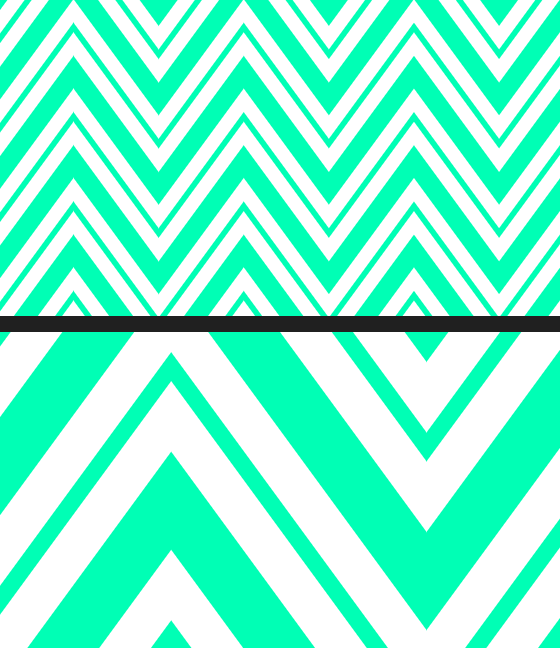
Top, the full canvas; bottom, a detail of the centre.
Write a Shadertoy shader that draws this pattern.

```glsl
// Green chevron stripes on white: thick and thin zigzag bands in alternation.

// Lengths are in canvas heights.
const vec3 PAPER = vec3(1.0);
const vec3 GREEN = vec3(0.0, 1.0, 0.71);
const float ZIGZAG_WIDTH = 0.5387;   // peak to peak
const float ZIGZAG_HEIGHT = 0.3676;  // valley to peak
const float BAND_SPACING = 0.2829;   // thick band to thick band
const float THICK_HEIGHT = 0.1035;   // measured vertically
const float THIN_HEIGHT = 0.0305;
const vec2 THICK_PEAK = vec2(0.7713, 0.4887);  // a peak on a thick band's midline

// Drop of the zigzag below its peak at horizontal offset x.
float zigzagDrop(float x) {
    float phase = fract(x / ZIGZAG_WIDTH + 0.5) - 0.5;
    return 2.0 * abs(phase) * ZIGZAG_HEIGHT;
}

// Signed vertical distance to the nearest repeat of a band centred on y = 0.
float bandDistance(float y, float height) {
    float nearest = (fract(y / BAND_SPACING + 0.5) - 0.5) * BAND_SPACING;
    return abs(nearest) - 0.5 * height;
}

void mainImage(out vec4 fragColor, in vec2 fragCoord) {
    vec2 p = fragCoord / iResolution.y - THICK_PEAK;

    // Straighten the zigzag into level bands
    float y = p.y + zigzagDrop(p.x);

    // Thin bands lie midway between thick ones
    float thick = bandDistance(y, THICK_HEIGHT);
    float thin = bandDistance(y - 0.5 * BAND_SPACING, THIN_HEIGHT);

    // Convert vertical distance to perpendicular distance, then smooth over a pixel
    float slope = 2.0 * ZIGZAG_HEIGHT / ZIGZAG_WIDTH;
    float edge = min(thick, thin) / length(vec2(1.0, slope));
    float ink = clamp(0.5 - edge * iResolution.y, 0.0, 1.0);

    fragColor = vec4(mix(PAPER, GREEN, ink), 1.0);
}
```
